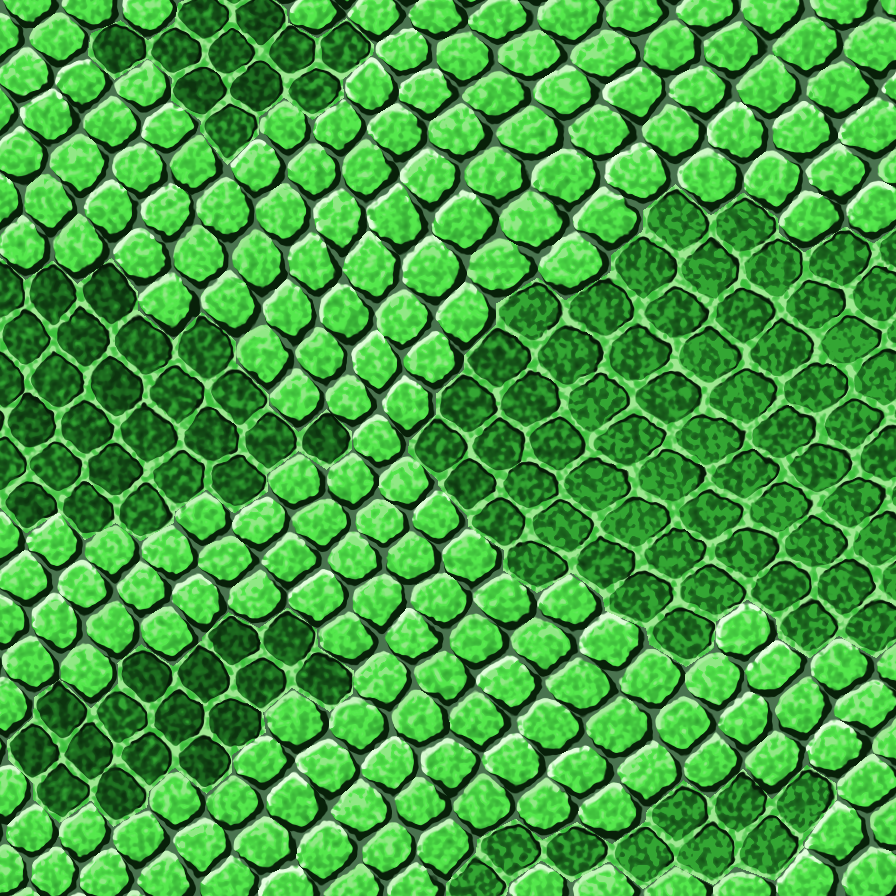
Reproduce this texture procedurally as a WebGL 1 fragment shader.

```glsl
precision highp float;
// Embossed green snakeskin: staggered scales, bright raised bands and dark flat patches.
uniform vec2 u_resolution;

#define COLUMNS 16.0    // scales across at the left edge density
#define ROWS 21.5       // staggered rows up the canvas
#define ROW_STEP 0.66   // row spacing in scale widths
#define WIDEN 0.11      // growth of the scales toward the right
#define JITTER 0.08     // irregularity of the scale centres
#define WARP 0.5        // slow drift of the rows
#define ROUNDING 22.0   // lower is rounder
#define GRAIN 1.0       // strength of the foil texture
#define RAGGED 0.06     // unevenness of the scale edges

const vec3 LIME = vec3(0.33, 0.91, 0.30);
const vec3 LEAF = vec3(0.20, 0.65, 0.20);
const vec3 MOSS = vec3(0.13, 0.48, 0.14);
const vec3 DEEP = vec3(0.06, 0.25, 0.07);
const vec3 PALE = vec3(0.62, 0.91, 0.57);
const vec3 GREY = vec3(0.29, 0.45, 0.31);
const vec3 GLINT = vec3(0.90, 1.0, 0.88);

vec2 hash2(vec2 p) {
  vec3 h = fract(p.xyx * vec3(0.1031, 0.1030, 0.0973));
  h += dot(h, h.yzx + 33.33);
  return fract((h.xx + h.yz) * h.zy) * 2.0 - 1.0;
}

float gradientNoise(vec2 p) {
  vec2 i = floor(p), f = p - i;
  vec2 u = f * f * (3.0 - 2.0 * f), e = vec2(1.0, 0.0);
  return mix(mix(dot(hash2(i), f), dot(hash2(i + e), f - e), u.x),
             mix(dot(hash2(i + e.yx), f - e.yx), dot(hash2(i + 1.0), f - 1.0), u.x), u.y);
}

float capsule(vec2 p, vec2 a, vec2 b, float radius) {
  vec2 ab = b - a;
  return length(p - a - ab * clamp(dot(p - a, ab) / dot(ab, ab), 0.0, 1.0)) - radius;
}

// Negative inside the dark patches
float darkPatches(vec2 p) {
  float right = abs(p.y - 0.505) - min(0.24, 0.02 + 0.85 * (p.x - 0.45));
  float left = abs(p.y - 0.53 + 0.06 * p.x) - min(0.14, 0.02 + 0.7 * (0.33 - p.x));
  vec2 t = abs(p - vec2(0.27, 0.92));
  float top = t.x * 0.75 + t.y - 0.115;
  float lower = capsule(p, vec2(0.32, 0.27), vec2(0.05, 0.12), 0.062);
  float base = capsule(p, vec2(0.53, 0.04), vec2(0.87, 0.08), 0.04);
  return min(min(min(right, left), min(top, lower)), base);
}

vec2 site(vec2 id) {
  return vec2(id.x + 0.5 * mod(id.y, 2.0), id.y * ROW_STEP) + JITTER * hash2(id + 40.0);
}

// Id of the lattice slot in a row near q
vec2 slot(vec2 q, float row, float column) {
  return vec2(floor(q.x - 0.5 * mod(row, 2.0) + 0.5) + column, row);
}

void main() {
  vec2 uv = gl_FragCoord.xy / u_resolution;

  // Curved lattice coordinates, one unit per scale
  vec2 q = vec2(COLUMNS * (uv.x - WIDEN * uv.x * uv.x),
                ROWS * ROW_STEP * (uv.y - 0.1 * pow(abs(uv.x - 0.5), 2.0)));
  q += WARP * vec2(gradientNoise(uv * 3.0 + 5.0), gradientNoise(uv * 3.0 + 19.0));
  float row = floor(q.y / ROW_STEP + 0.5);

  // Nearest scale
  vec2 id = vec2(0.0), centre = vec2(0.0);
  float nearest = 9.0;
  for (int j = -1; j <= 1; j++) {
    for (int i = -1; i <= 1; i++) {
      vec2 s = slot(q, row + float(j), float(i)), c = site(s);
      float dist = length(q - c);
      if (dist < nearest) { nearest = dist; id = s; centre = c; }
    }
  }

  // Rounded distance to the scale border
  float sum = 0.0;
  for (int j = -2; j <= 2; j++) {
    for (int i = -1; i <= 1; i++) {
      vec2 c = site(slot(q, row + float(j), float(i))), across = c - centre;
      if (dot(across, across) > 0.001)
        sum += exp(-ROUNDING * dot(0.5 * (c + centre) - q, normalize(across)));
    }
  }
  float d = -log(sum) / ROUNDING;

  // Crisp foil flecks and light direction
  float fleck = gradientNoise(uv * vec2(105.0, 90.0) + 7.0)
              + 0.7 * gradientNoise(uv * mat2(150.0, 70.0, -70.0, 150.0));
  float grain = GRAIN * (0.6 * fleck + 0.22 * (smoothstep(-0.12, 0.12, fleck) - 0.5));
  vec2 v = q - centre, facing = v / (length(v) + 0.001);
  float lit = dot(facing, vec2(-0.55, 0.83));
  vec2 tone = hash2(id + 80.0);
  float aa = 0.7 * COLUMNS / u_resolution.x;
  d += RAGGED * (gradientNoise(uv * 55.0 + 31.0) + 0.6 * fleck);

  // Raised scale: shaded dome, glinting top, shadowed gap
  float edge = mix(0.11, 0.01, smoothstep(-0.7, 0.6, lit));
  float shade = 0.84 + 0.16 * tone.x + 0.8 * dot(v, vec2(-0.45, 0.89)) + 1.5 * grain;
  vec3 raised = mix(LEAF, LIME, clamp(shade, -0.2, 1.0));
  raised = mix(raised, PALE, 0.8 * smoothstep(1.1, 1.45, shade));
  float glint = smoothstep(0.3, 0.7, lit + grain) * (1.0 - smoothstep(edge + 0.05, edge + 0.1, d));
  raised = mix(raised, mix(PALE, GLINT, 0.5 + 0.5 * tone.y), glint);
  vec3 gap = mix(GREY, DEEP * 0.5, smoothstep(0.005, 0.03, d));
  raised = mix(gap, raised, smoothstep(edge - aa, edge + aa, d));

  // Flat scale: mottled face, dark groove, pale ridge
  float depth = 0.5 + 0.5 * smoothstep(0.3, 0.75, uv.x) + 0.2 * tone.x + 1.6 * grain;
  vec3 flatScale = mix(DEEP, MOSS, clamp(depth, -0.2, 1.0));
  flatScale = mix(flatScale, LEAF, smoothstep(0.85, 1.3, depth));
  float ridge = 0.042 + 0.022 * dot(facing, vec2(-0.7, -0.7));
  float groove = smoothstep(-0.3, 0.5, dot(facing, vec2(0.7, 0.7)) + grain);
  flatScale = mix(flatScale, DEEP * 0.4, groove * (1.0 - smoothstep(ridge + 0.03, ridge + 0.06, d)));
  vec3 ridgeColour = mix(LEAF * 1.15, PALE, clamp(0.65 + 2.0 * grain, 0.0, 1.0));
  flatScale = mix(ridgeColour, flatScale, smoothstep(ridge - aa, ridge + aa, d));

  // Choose the finish for the whole scale from its centre on the canvas
  vec2 home = vec2((1.0 - sqrt(max(0.0, 1.0 - 4.0 * WIDEN * centre.x / COLUMNS))) / (2.0 * WIDEN),
                   centre.y / (ROWS * ROW_STEP));
  float isDark = step(darkPatches(home) + 0.012 * tone.y, 0.0);
  gl_FragColor = vec4(mix(raised, flatScale, isDark), 1.0);
}
```
